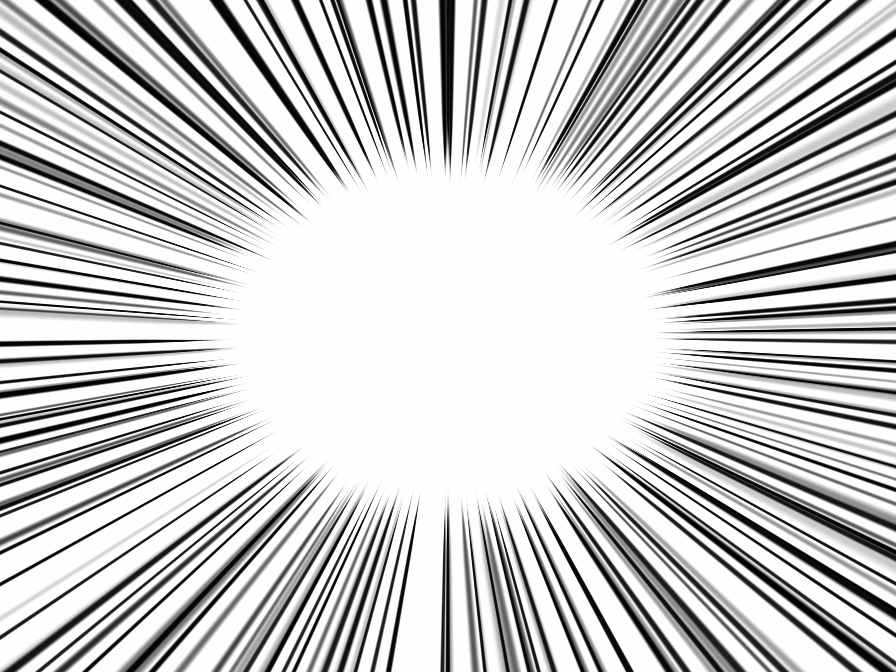
Reproduce this background procedurally as a WebGL 2 fragment shader.

```glsl
#version 300 es
// Monochrome focus lines: tapered ink rays closing in on a blank central ellipse.
precision highp float;

uniform vec2 u_resolution;
out vec4 outColor;

const float TAU = 6.2831853;
const float GOLDEN = 0.618034;
const vec3 PAPER = vec3(0.998);
const vec3 INK = vec3(0.01);
const float CLEAR_RADIUS = 0.217;

// Integer hash giving a value in 0..1
float hash(uint n) {
    n = n * 747796405u + 2891336453u;
    n = ((n >> ((n >> 28u) + 4u)) ^ n) * 277803737u;
    n = (n >> 22u) ^ n;
    return float(n & 0xffffffu) / 16777215.0;
}

// Ink coverage of one ring of rays, at most one ray per angular cell
float rays(float turn, float radius, float count, uint seed, float density,
           vec2 widthRange, vec2 toneRange, float softness) {
    float cell = turn * count;
    uint key = (uint(cell) + seed * 1024u) * 5u;
    // Golden-ratio steps with jitter keep the gaps irregular but evenly spread
    float present = step(fract(floor(cell) * GOLDEN + 0.4 * hash(key)), density);
    float thickness = hash(key + 1u);
    float halfWidth = mix(widthRange.x, widthRange.y, thickness * thickness);
    float center = mix(halfWidth, 1.0 - halfWidth, hash(key + 2u));
    float tone = mix(toneRange.x, toneRange.y, hash(key + 3u));
    float start = CLEAR_RADIUS + 0.032 * hash(key + 4u);

    // Rays narrow to a point and fade where they meet the clear area
    float taper = mix(0.35, 1.0, smoothstep(start, start + 0.11, radius));
    float fade = smoothstep(start, start + 0.055, radius);
    float pixel = count / (TAU * max(radius, 0.1) * u_resolution.y);
    float edge = max(halfWidth * taper * softness, 0.7 * pixel);
    float d = abs(fract(cell) - center) - halfWidth * taper;
    return present * tone * fade * (1.0 - smoothstep(-edge, 0.25 * edge, d));
}

void main() {
    // Canvas proportions turn the circular clearing into an ellipse
    vec2 p = gl_FragCoord.xy / u_resolution - 0.5;
    float radius = length(p);
    float turn = fract(atan(p.y, p.x) / TAU + 1.0);

    // Soft shadows, grey strokes, then fine and occasional heavier black strokes
    float light = 1.0;
    light *= 1.0 - rays(turn, radius, 120.0, 3u, 0.26, vec2(0.16, 0.40), vec2(0.20, 0.55), 0.9);
    light *= 1.0 - rays(turn, radius, 210.0, 7u, 0.44, vec2(0.18, 0.42), vec2(0.15, 0.75), 0.9);
    light *= 1.0 - rays(turn, radius, 200.0, 23u, 0.52, vec2(0.15, 0.36), vec2(0.88, 1.0), 0.7);
    light *= 1.0 - rays(turn, radius, 130.0, 31u, 0.20, vec2(0.12, 0.28), vec2(0.95, 1.0), 0.6);

    outColor = vec4(mix(INK, PAPER, light), 1.0);
}
```
